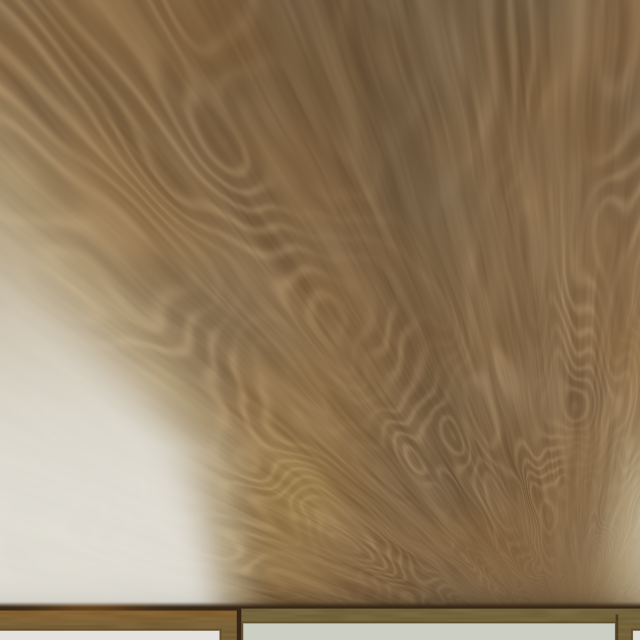
Give the GLSL for this texture, as a WebGL 2 fragment shader.

```glsl
#version 300 es
precision highp float;

#define VANISH vec2(0.90, -0.055)
#define RINGS 9.0
#define RING_DEPTH 0.062
#define STREAK_DEPTH 0.13
#define WOOD vec3(0.485, 0.387, 0.267)
#define HONEY vec3(0.675, 0.600, 0.465)
#define GLARE vec3(0.875, 0.862, 0.825)
#define FRAME vec3(0.475, 0.375, 0.215)
#define SHADOW vec3(0.215, 0.150, 0.085)

uniform vec2 u_resolution;
out vec4 fragColor;

float hash(vec2 p) {
    vec3 q = fract(vec3(p.xyx) * 0.1031);
    q += dot(q, q.yzx + 33.33);
    return fract((q.x + q.y) * q.z);
}

float noise(vec2 p) {
    vec2 cell = floor(p), f = fract(p);
    f = f * f * (3.0 - 2.0 * f);
    return mix(mix(hash(cell), hash(cell + vec2(1, 0)), f.x),
               mix(hash(cell + vec2(0, 1)), hash(cell + vec2(1, 1)), f.x), f.y);
}

// Antialiased coverage of the axis-aligned box from lo to hi
float box(vec2 p, vec2 lo, vec2 hi, float aa) {
    vec2 d = max(lo - p, p - hi);
    return 1.0 - smoothstep(-aa, aa, max(d.x, d.y));
}

// Signed brightness of the grain, fanning out from the vanishing point
float grain(vec2 p) {
    vec2 d = p - VANISH;
    float r = length(d);
    float along = 2.6 * log(r) + 20.0;
    float angle = atan(d.x, d.y) + 4.0;
    angle += 0.012 * (noise(vec2(angle * 14.0, along * 3.0)) - 0.5);

    // Growth rings: contour lines of a stretched height field
    float height = noise(vec2(angle * 5.0, along * 0.9))
                 + 0.28 * noise(vec2(angle * 17.0, along * 2.2)) + angle;
    float ring = 0.5 + 0.5 * sin(6.2832 * RINGS * height);
    float patches = smoothstep(0.25, 0.8, noise(vec2(angle * 8.0 + 3.0, along * 1.4)));
    float sum = RING_DEPTH * (ring * ring - 0.375) * (0.25 + patches);

    // Fibres, from broad bands to thin streaks
    float freq = 20.0, amp = 0.5;
    for (int i = 0; i < 4; i++) {
        float n = noise(vec2(angle * freq + 7.0 * float(i), along * (1.0 + 0.9 * float(i))));
        sum += STREAK_DEPTH * amp * (n - 0.5);
        freq *= 2.1;
        amp *= 0.8;
    }
    return sum * smoothstep(0.03, 0.4, r);
}

vec3 ceiling(vec2 p) {
    // Window light: firm edge low down, spreading diagonally higher up
    float edge = 0.445 - 0.60 * max(p.y - 0.30, 0.0);
    float spread = mix(0.15, 0.46, p.y);
    float light = smoothstep(0.0, 1.0, (edge - p.x) / spread);
    light *= mix(1.0, 0.52, smoothstep(0.15, 0.70, p.y));
    vec2 broad = (p - vec2(0.0, 0.42)) / vec2(0.42, 0.42);
    light = max(light, 0.0) + 0.20 * exp(-dot(broad, broad)) * (1.0 - light);
    vec2 side = (p - vec2(1.03, 0.15)) / vec2(0.085, 0.19);
    light += 0.62 * exp(-dot(side, side));

    // Wood tone with soft olive and russet patches
    vec3 wood = WOOD * mix(1.04, 0.97, smoothstep(0.5, 1.0, p.y));
    wood += vec3(0.035, 0.032, 0.03) * smoothstep(0.8, 1.0, p.x);
    wood += vec3(0.045, 0.035, 0.02) * smoothstep(0.45, 0.0, p.x);
    float tint = noise(p * 6.0 + 2.0) + 0.5 * noise(p * 13.0) - 0.75;
    wood += tint * vec3(0.035, 0.004, -0.025);
    vec2 rim = (p - vec2(0.45, 0.23)) / vec2(0.09, 0.16);
    wood += vec3(0.07, 0.065, 0.015) * exp(-dot(rim, rim));

    vec3 col = mix(wood, HONEY, smoothstep(0.0, 0.48, light));
    col = mix(col, GLARE, smoothstep(0.34, 1.0, light));
    float g = grain(p) * mix(1.0, 0.14, smoothstep(0.1, 0.85, light));
    col += g * vec3(1.06, 1.0, 0.86);

    // Contact shade above the frames
    float shade = exp(-max(p.y - 0.058, 0.0) / 0.018);
    return col * (1.0 - 0.20 * shade * (1.0 - 0.7 * min(light, 1.0)));
}

void main() {
    vec2 p = gl_FragCoord.xy / u_resolution;
    float aa = 0.8 / min(u_resolution.x, u_resolution.y);
    vec3 col = ceiling(p);

    // Shadow gap along the wall, warmer toward the left
    vec3 gap = mix(SHADOW, vec3(0.50, 0.33, 0.13), 0.6 * exp(-pow((p.x - 0.14) / 0.08, 2.0)));
    col = mix(col, gap, 1.0 - smoothstep(0.050, 0.061, p.y));

    // Frames: left, middle and right
    float fleck = 0.05 * (noise(p * vec2(25.0, 240.0)) - 0.5);
    vec3 left = FRAME + fleck + vec3(0.05, 0.01, -0.02) * smoothstep(0.02, 0.045, p.y);
    vec3 middle = FRAME + fleck + vec3(-0.015, 0.02, 0.02);
    col = mix(col, left, box(p, vec2(-1.0), vec2(0.370, 0.046), aa));
    col = mix(col, middle, box(p, vec2(0.377, -1.0), vec2(2.0, 0.049), aa));
    col = mix(col, SHADOW, 0.65 * box(p, vec2(0.962, -1.0), vec2(0.966, 0.040), aa));

    // Pale panels, each with a thin dark lip
    float lip = 0.003;
    float lips = box(p, vec2(-1.0), vec2(0.343, 0.0145) + lip, aa)
               + box(p, vec2(0.380 - lip, -1.0), vec2(0.961, 0.026) + lip, aa)
               + box(p, vec2(0.989 - lip, -1.0), vec2(2.0, 0.0145 + lip), aa);
    col = mix(col, FRAME * 0.72, 0.7 * min(lips, 1.0));
    col = mix(col, vec3(0.90, 0.885, 0.88), box(p, vec2(-1.0), vec2(0.343, 0.0145), aa));
    col = mix(col, vec3(0.80, 0.81, 0.77), box(p, vec2(0.380, -1.0), vec2(0.961, 0.026), aa));
    col = mix(col, vec3(0.88, 0.88, 0.86), box(p, vec2(0.989, -1.0), vec2(2.0, 0.0145), aa));

    fragColor = vec4(clamp(col, 0.0, 1.0), 1.0);
}
```
